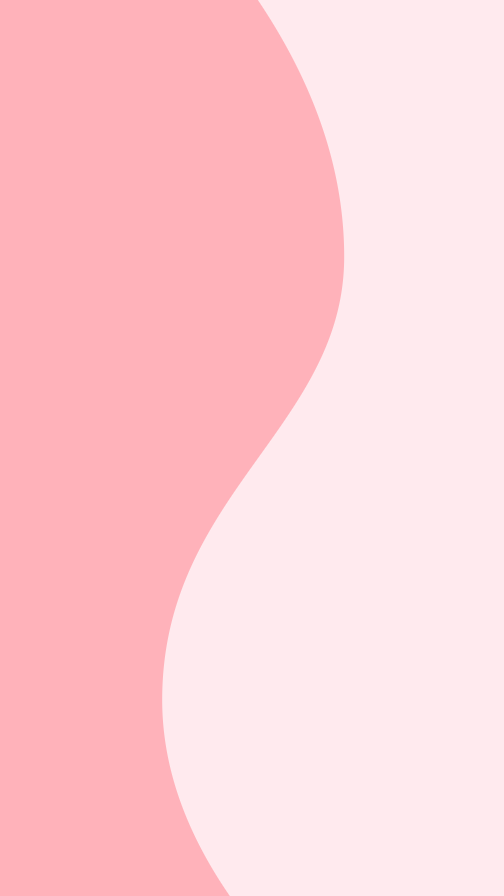
Write a Shadertoy shader that draws this background.

```glsl
// Two flat pink fields split by a tall, smooth S-shaped wave.

const vec3 ROSE  = vec3(1.000, 0.699, 0.728);
const vec3 BLUSH = vec3(1.000, 0.916, 0.933);

// Key points of the edge, as fractions of the canvas
const vec2  CREST  = vec2(0.6829, 0.7135);
const vec2  TROUGH = vec2(0.3218, 0.2188);
const float TOP_X    = 0.5116;
const float BOTTOM_X = 0.4560;

// Lengths of the vertical curve handles between crest and trough
const float CREST_HANDLE  = 0.190;
const float TROUGH_HANDLE = 0.230;

float bezier(float a, float b, float c, float d, float t) {
    float s = 1.0 - t;
    return s * s * s * a + 3.0 * s * t * (s * b + t * c) + t * t * t * d;
}

// Horizontal position of the edge at height y
float edgeX(float y) {
    // Parabolic ends above the crest and below the trough
    if (y > CREST.y) {
        float k = (y - CREST.y) / (1.0 - CREST.y);
        return mix(CREST.x, TOP_X, k * k);
    }
    if (y < TROUGH.y) {
        float k = (TROUGH.y - y) / TROUGH.y;
        return mix(TROUGH.x, BOTTOM_X, k * k);
    }
    // Bisect for the curve parameter at this height
    float low = 0.0, high = 1.0;
    for (int i = 0; i < 18; i++) {
        float t = 0.5 * (low + high);
        float curveY = bezier(CREST.y, CREST.y - CREST_HANDLE,
                              TROUGH.y + TROUGH_HANDLE, TROUGH.y, t);
        if (curveY > y) low = t; else high = t;
    }
    return mix(CREST.x, TROUGH.x, smoothstep(0.0, 1.0, 0.5 * (low + high)));
}

void mainImage(out vec4 fragColor, in vec2 fragCoord) {
    vec2 uv = fragCoord / iResolution.xy;

    // Signed distance to the edge in pixels, corrected for its slope
    float stepY = 1.0 / iResolution.y;
    float slope = 0.5 * (edgeX(uv.y + stepY) - edgeX(uv.y - stepY)) * iResolution.x;
    float offset = (uv.x - edgeX(uv.y)) * iResolution.x;
    float dist = offset / sqrt(1.0 + slope * slope);

    // One-pixel blend between the two fields
    float coverage = clamp(dist + 0.5, 0.0, 1.0);
    fragColor = vec4(mix(ROSE, BLUSH, coverage), 1.0);
}
```
